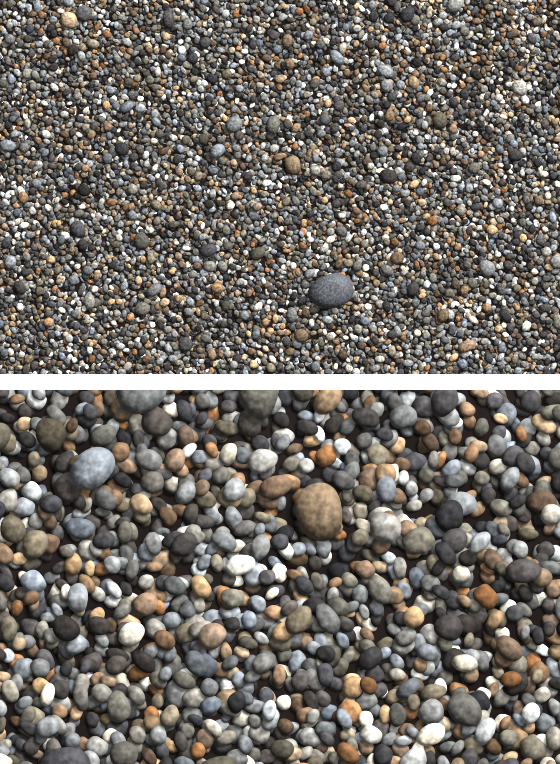
Top: the whole. Bottom: its middle third, enlarged.
This texture is drawn by a Shadertoy shader. Its source:

```glsl
const vec3 SUN_DIR = vec3(0.44, 0.58, 0.69);
const float AMBIENT = 0.36;
const float SUN = 1.08;
const float GLOSS = 0.20;
const float SHADOW_DEPTH = 0.50;
const float SHADOW_REACH = 0.40;
const float EDGE_WOBBLE = 0.26;
const float GRAIN_SCALE = 150.0;
const float GRAIN_AMOUNT = 0.20;
const float PATCH_SCALE = 9.0;
const float PATCH_AMOUNT = 0.24;
const vec3 GAP_COLOR = vec3(0.16, 0.135, 0.13);
const vec3 SLATE_BLUE = vec3(0.40, 0.41, 0.43);
const vec2 BOULDER_CENTER = vec2(0.885, 0.222);
const float BOULDER_RADIUS = 0.062;

// Stone colours and the cumulative share of each
const int KINDS = 8;
const vec3 STONE_COLOR[KINDS] = vec3[KINDS](
    vec3(0.29, 0.28, 0.28),   // dark slate
    vec3(0.51, 0.51, 0.50),   // grey
    vec3(0.46, 0.44, 0.39),   // olive grey
    vec3(0.49, 0.51, 0.53),   // blue grey
    vec3(0.51, 0.42, 0.34),   // brown
    vec3(0.67, 0.57, 0.45),   // tan
    vec3(0.58, 0.42, 0.29),   // rust
    vec3(0.83, 0.82, 0.78));  // quartz
const float SHARE_END[KINDS] = float[KINDS](
    0.23, 0.46, 0.59, 0.69, 0.78, 0.86, 0.89, 1.0);

vec3 hash3(vec2 cell, float seed) {
    vec3 q = fract(vec3(cell.xyx + seed * 17.3) * vec3(0.1031, 0.1030, 0.0973));
    q += dot(q, q.yxz + 33.33);
    return fract((q.xxy + q.yzz) * q.zyx);
}

mat2 rotation(float angle) {
    float c = cos(angle), s = sin(angle);
    return mat2(c, s, -s, c);
}

float gradientDot(vec2 corner, vec2 offset) {
    float angle = 6.2832 * hash3(corner, 5.0).x;
    return dot(vec2(cos(angle), sin(angle)), offset);
}

float gradientNoise(vec2 p) {
    vec2 i = floor(p), f = fract(p);
    vec2 u = f * f * f * (f * (f * 6.0 - 15.0) + 10.0);
    vec2 e = vec2(1.0, 0.0);
    float low = mix(gradientDot(i, f), gradientDot(i + e, f - e), u.x);
    float high = mix(gradientDot(i + e.yx, f - e.yx), gradientDot(i + e.xx, f - e.xx), u.x);
    return mix(low, high, u.y);
}

vec3 pickStoneColor(float pick) {
    for (int i = 0; i < KINDS; i++) {
        if (pick < SHARE_END[i]) return STONE_COLOR[i];
    }
    return STONE_COLOR[0];
}

// Paints one rounded stone and its shadow over the colour below
void paintStone(inout vec3 color, vec2 d, float radius, float aspect, float angle,
                vec3 albedo, float wobble, float grain) {
    mat2 turn = rotation(-angle);
    vec2 axes = radius * vec2(1.0, aspect);
    vec3 sun = normalize(SUN_DIR);

    vec2 shadowPos = turn * (d + sun.xy * radius * SHADOW_REACH) / axes;
    color *= 1.0 - SHADOW_DEPTH * (1.0 - smoothstep(0.7, 1.2, length(shadowPos)));

    vec2 q = turn * d / axes;
    float k = length(q) + wobble;
    float pixel = 1.0 / iResolution.y;
    float cover = 1.0 - smoothstep(-0.6 * pixel, 0.6 * pixel, (k - 1.0) * axes.y);

    // Flattened dome: the slope grows toward the rim
    float rim = clamp(k, 0.0, 1.0);
    vec2 tilt = transpose(turn) * q * rim * 0.9 + grain * 0.16;
    vec3 normal = normalize(vec3(tilt, sqrt(1.0 - 0.85 * rim * rim)));
    float lit = max(dot(normal, sun), 0.0);
    float glint = pow(max(dot(normal, normalize(sun + vec3(0.0, 0.0, 1.0))), 0.0), 24.0);
    vec3 stone = albedo * (1.0 + GRAIN_AMOUNT * grain) * (AMBIENT + SUN * lit);
    color = mix(color, stone + GLOSS * glint * albedo, cover);
}

// Scatters stones over a turned, jittered grid
void scatterStones(inout vec3 color, vec2 p, float cell, float chance, vec2 sizeRange,
                   float paleLimit, float seed, float grain) {
    mat2 gridTurn = rotation(seed * 0.73);
    vec2 g = gridTurn * p / cell + 40.0 * seed;
    vec2 home = floor(g);
    float wobble = EDGE_WOBBLE * gradientNoise(g * 1.7);
    for (int y = -1; y <= 1; y++) {
        for (int x = -1; x <= 1; x++) {
            vec2 id = home + vec2(x, y);
            vec3 place = hash3(id, seed);
            vec3 form = hash3(id, seed + 11.0);
            vec3 tint = hash3(id, seed + 23.0);
            if (place.z > chance) continue;
            vec2 d = transpose(gridTurn) * (g - id - 0.5 - 0.75 * (place.xy - 0.5));
            vec3 albedo = pickStoneColor(tint.x * paleLimit) * mix(0.74, 1.28, tint.y);
            albedo *= 1.0 + 0.10 * (tint.z - 0.5) * vec3(1.0, 0.2, -1.0);
            float radius = cell * mix(sizeRange.x, sizeRange.y, form.x * form.x);
            paintStone(color, d * cell, radius, mix(0.58, 0.94, form.y),
                       6.2832 * form.z, albedo, wobble, grain);
        }
    }
}

void mainImage(out vec4 fragColor, in vec2 fragCoord) {
    vec2 p = fragCoord / iResolution.y;
    float grain = gradientNoise(p * GRAIN_SCALE) + 0.5 * gradientNoise(p * GRAIN_SCALE * 2.1);
    vec3 color = GAP_COLOR;

    // Fine gravel first, then sparser and larger pebbles
    scatterStones(color, p, 0.0155, 1.00, vec2(0.50, 0.70), 1.00, 1.0, grain);
    scatterStones(color, p, 0.0170, 0.90, vec2(0.42, 0.64), 1.00, 5.0, grain);
    scatterStones(color, p, 0.0195, 0.62, vec2(0.38, 0.62), 1.00, 2.0, grain);
    scatterStones(color, p, 0.0280, 0.34, vec2(0.36, 0.56), 0.99, 3.0, grain);
    scatterStones(color, p, 0.0600, 0.19, vec2(0.24, 0.42), 0.85, 4.0, grain);

    // Slow drift of brightness across the beach
    color *= 1.0 + PATCH_AMOUNT * gradientNoise(p * PATCH_SCALE);

    // Single large flat stone
    float outline = 0.15 * gradientNoise(p * 17.0);
    paintStone(color, p - BOULDER_CENTER, BOULDER_RADIUS, 0.74, 0.28,
               SLATE_BLUE, outline, grain);

    fragColor = vec4(clamp(color, 0.0, 1.0), 1.0);
}
```
